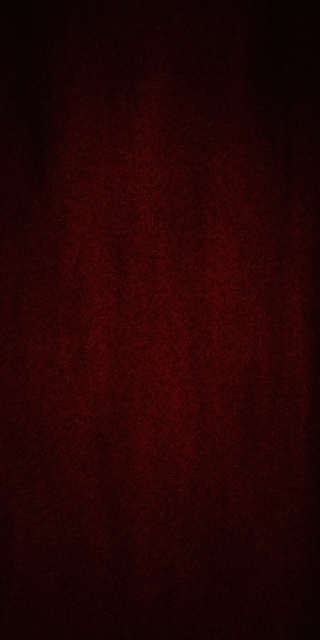
Write a Shadertoy shader that draws this background.

```glsl
// Dark crimson pebbled backdrop: a soft central glow crossed by faint vertical streaks.

const vec3  SHADOW_COLOR = vec3(0.022, 0.007, 0.009);
const vec3  GLOW_COLOR   = vec3(0.240, 0.019, 0.021);
const vec3  SPECK_COLOR  = vec3(0.070, 0.045, 0.040);
const vec2  GLOW_CENTER  = vec2(0.48, 0.51);
const vec2  GLOW_RADIUS  = vec2(0.74, 0.41);
const vec2  STREAK_SCALE = vec2(16.0, 3.4);
const float STREAK_DEPTH = 0.25;
const float GRAIN_SCALE  = 140.0;  // pebbles across the width
const float GRAIN_DEPTH  = 0.37;
const float FLOOR_LIGHT  = 0.08;   // faint light left along the bottom

// Broad smudges: center x, center y, half width, signed strength
const int SMUDGE_COUNT = 10;
const float SMUDGE_STRETCH = 2.0;
const vec4 SMUDGES[SMUDGE_COUNT] = vec4[](
    vec4(0.46, 0.80, 0.045,  0.25), vec4(0.51, 0.34, 0.050,  0.20),
    vec4(0.05, 0.98, 0.180, -0.40), vec4(0.70, 0.51, 0.080,  0.10),
    vec4(0.57, 0.10, 0.030,  0.22), vec4(0.62, 0.65, 0.035, -0.20),
    vec4(0.77, 0.38, 0.045, -0.25), vec4(0.25, 0.55, 0.030, -0.18),
    vec4(0.10, 0.79, 0.060, -0.20), vec4(0.88, 0.94, 0.130, -0.55)
);

float hash(vec2 p)
{
    vec3 q = fract(vec3(p.xyx) * 0.1031);
    q += dot(q, q.yzx + 33.33);
    return fract((q.x + q.y) * q.z);
}

float valueNoise(vec2 p)
{
    vec2 cell = floor(p);
    vec2 f = fract(p);
    f = f * f * (3.0 - 2.0 * f);
    float low  = mix(hash(cell), hash(cell + vec2(1.0, 0.0)), f.x);
    float high = mix(hash(cell + vec2(0.0, 1.0)), hash(cell + vec2(1.0)), f.x);
    return mix(low, high, f.y);
}

// Vertically stretched noise in two octaves, centered on zero
float streaks(vec2 p)
{
    float coarse = valueNoise(p * STREAK_SCALE + 7.0);
    float fine   = valueNoise(p * STREAK_SCALE * vec2(2.5, 2.0) + 31.0);
    return 0.6 * coarse + 0.4 * fine - 0.5;
}

float smudges(vec2 uv)
{
    float sum = 0.0;
    for (int i = 0; i < SMUDGE_COUNT; i++) {
        vec4 s = SMUDGES[i];
        vec2 d = (uv - s.xy) / (s.z * vec2(1.0, SMUDGE_STRETCH));
        sum += s.w * exp(-dot(d, d));
    }
    return sum;
}

void mainImage(out vec4 fragColor, in vec2 fragCoord)
{
    vec2 uv = fragCoord / iResolution.xy;
    vec2 p = fragCoord / iResolution.x;

    // Central glow, fading more slowly toward the bottom
    vec2 d = (uv - GLOW_CENTER) / GLOW_RADIUS;
    float light = exp(-dot(d, d));
    light += FLOOR_LIGHT * (1.0 - smoothstep(0.0, 0.45, uv.y));
    light *= 1.0 - 0.35 * smoothstep(0.92, 1.0, uv.x);

    // Streaked cloth
    light *= 1.0 + 2.0 * STREAK_DEPTH * streaks(p) + smudges(uv);

    // Pebbled grain with crisp tooth and sparse pale specks
    float grain = 0.55 * valueNoise(p * GRAIN_SCALE)
                + 0.45 * valueNoise(p * GRAIN_SCALE * 1.8 + 53.0);
    vec3 color = mix(SHADOW_COLOR, GLOW_COLOR, light);
    color *= 1.0 + 2.0 * GRAIN_DEPTH * (grain - 0.5);
    float speck = smoothstep(0.84, 0.96, valueNoise(p * GRAIN_SCALE * 1.5 + 91.0));
    color += SPECK_COLOR * speck * (0.3 + 0.7 * light);

    fragColor = vec4(max(color, 0.0), 1.0);
}
```
